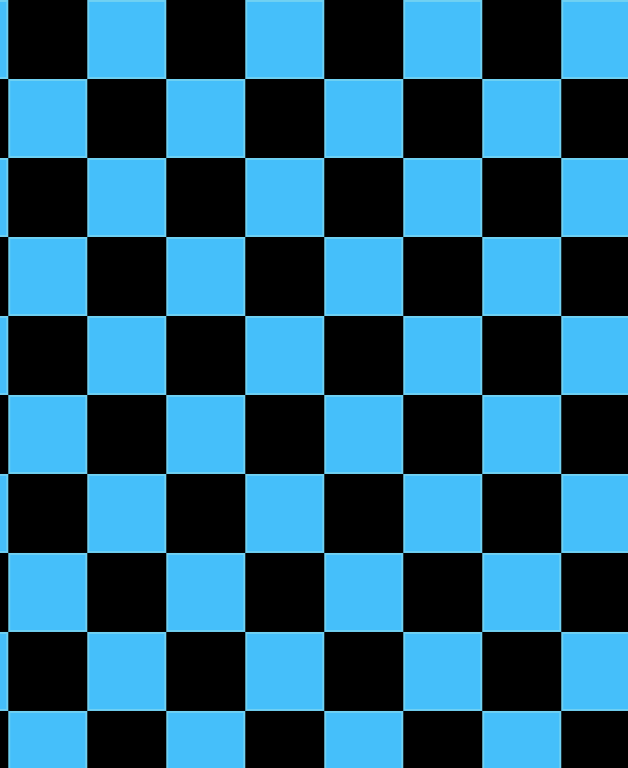
A Shadertoy shader for this pattern:

```glsl
// Checkerboard of black and sky blue squares, each blue square having a hairline pale rim.
// Signed distances to the grid lines give box-filtered edges; their product
// alternates the squares. All lengths are fractions of the canvas height.

#define CELL 0.10286            // side of one square
#define GRID_LEFT 0.0108        // first vertical grid line
#define RIM_WIDTH 0.0025        // pale rim inside each blue square
#define BLACK vec3(0.0)
#define BLUE vec3(0.27, 0.75, 0.98)
#define RIM vec3(0.44, 0.82, 0.95)

// Distance to the nearest grid line on each axis, its sign flipping per square.
vec2 signedGridDistance(vec2 p) {
    vec2 cell = p / CELL;
    vec2 toLine = 0.5 - abs(fract(cell) - 0.5);
    vec2 side = 1.0 - 2.0 * mod(floor(cell), 2.0);
    return toLine * side * CELL;
}

void mainImage(out vec4 fragColor, in vec2 fragCoord) {
    float pixel = 1.0 / iResolution.y;

    // Grid space: first line at the left, rows counted down from the top.
    vec2 p = vec2(fragCoord.x, iResolution.y - fragCoord.y) * pixel;
    p.x -= GRID_LEFT;
    vec2 dist = signedGridDistance(p);

    // Squares: the product of both signs is negative on blue.
    vec2 side = clamp(2.0 * dist / pixel, -1.0, 1.0);
    float blueCover = 0.5 - 0.5 * side.x * side.y;

    // Rim: a thin band beside the nearest grid line.
    float edge = min(abs(dist.x), abs(dist.y));
    float rimCover = clamp((RIM_WIDTH - edge) / pixel + 0.5, 0.0, 1.0);

    vec3 square = mix(BLUE, RIM, rimCover);
    fragColor = vec4(mix(BLACK, square, blueCover), 1.0);
}
```
